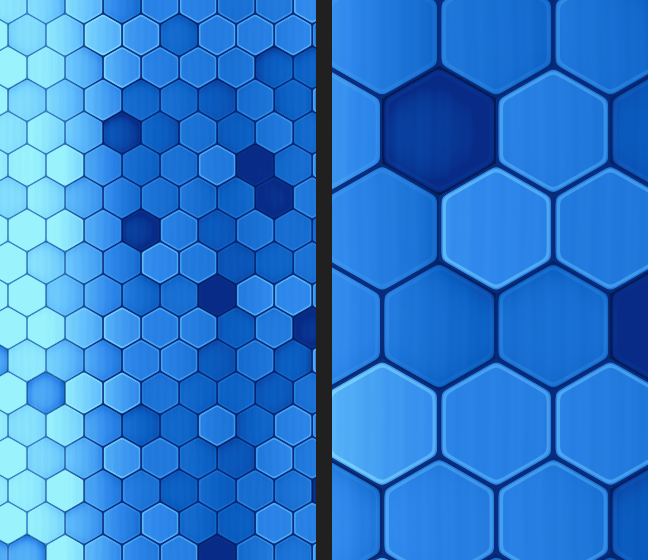
Left, the full canvas; right, a detail of the centre.
This pattern is drawn by a WebGL 1 fragment shader. Its source:

```glsl
precision highp float;
// Raised and sunken blue hexagonal tiles, fading from cyan at left to deep blue.

uniform vec2 u_resolution;

const float TILES_ACROSS = 8.31;
const vec2 GRID_ORIGIN = vec2(0.71, 0.115);
const vec2 LATTICE = vec2(1.0, 1.7320508);
const float LINE_HALF_WIDTH = 0.019;
const float RIM_INSET = 0.045;

float hash(vec2 id) {
  return fract(sin(dot(id, vec2(127.1, 311.7))) * 4375.85);
}

// Offset from the nearest centre of a pointy-top hexagon lattice.
vec2 hexLocal(vec2 p) {
  vec2 a = p - floor(p / LATTICE + 0.5) * LATTICE;
  vec2 b = p - (floor(p / LATTICE) + 0.5) * LATTICE;
  return dot(a, a) < dot(b, b) ? a : b;
}

// Tile height: mostly 0 to 1, with a few tiles pushed far down.
float tileHeight(vec2 center) {
  float h = hash(floor(center * 2.0 / LATTICE + 0.5));
  return h < 0.11 ? -0.55 : h;
}

// Overall brightness level across the canvas, x from 0 to 1.
float toneAcross(float x) {
  float band = (x - 0.72) / 0.13;
  return 0.38 + 0.62 * (1.0 - smoothstep(0.08, 0.5, x)) - 0.1 * exp(-band * band);
}

vec3 bluePalette(float level) {
  float t = clamp(level, 0.0, 1.0) * 4.0;
  vec3 c = mix(vec3(0.03, 0.17, 0.53), vec3(0.04, 0.37, 0.76), clamp(t, 0.0, 1.0));
  c = mix(c, vec3(0.18, 0.53, 0.92), clamp(t - 1.0, 0.0, 1.0));
  c = mix(c, vec3(0.39, 0.75, 0.99), clamp(t - 2.0, 0.0, 1.0));
  return mix(c, vec3(0.60, 0.95, 0.99), clamp(t - 3.0, 0.0, 1.0));
}

// Faint vertical brushing, shifted per tile.
float brushing(vec2 p, float seed) {
  float x = p.x + 0.01 * sin(p.y * 3.0 + seed * 6.0);
  return sin(x * 31.0 + seed * 9.0) + 0.6 * sin(x * 73.0 + seed * 17.0);
}

// Returns (distance to rounded edge, shadow cast by taller neighbours).
vec2 edgeAndShadow(vec2 local, vec2 center, float height) {
  float sum = 0.0;
  float shadow = 0.0;
  for (int i = 0; i < 6; i++) {
    float angle = float(i) * 1.0471976;
    vec2 dir = vec2(cos(angle), sin(angle));
    float d = 0.5 - dot(local, dir);
    sum += exp(-60.0 * d);
    float rise = max(tileHeight(center + dir * 1.0) - height, 0.0);
    shadow += rise * (0.75 + 0.3 * dir.y) * exp(-max(d, 0.0) / 0.1);
  }
  return vec2(-log(sum) / 60.0, shadow);
}

void main() {
  vec2 uv = gl_FragCoord.xy / u_resolution.x;
  vec2 p = uv * vec2(1.0, 1.012) * TILES_ACROSS - GRID_ORIGIN;
  float pixel = TILES_ACROSS / u_resolution.x;

  vec2 local = hexLocal(p);
  vec2 center = p - local;
  float height = tileHeight(center);
  vec2 edge = edgeAndShadow(local, center, height);

  // Face: canvas gradient, tile height, brushing and contact shadow.
  float tone = toneAcross(uv.x);
  float level = tone + 0.3 * (height - 0.5);
  level += 0.05 * local.x * sin(height * 40.0) + 0.008 * brushing(p, height);
  level -= 0.27 * min(edge.y, 1.6);
  vec3 color = bluePalette(level);

  // Bright bevel, strongest on raised tiles.
  float rim = 1.0 - smoothstep(0.008, 0.014 + pixel * 0.6, abs(edge.x - RIM_INSET));
  float rimStrength = 0.12 + 0.4 * smoothstep(0.3, 1.0, height);
  color = mix(color, bluePalette(level + 0.35), rim * rimStrength);

  // Dark joint, softer on the pale side.
  vec3 joint = mix(vec3(0.02, 0.14, 0.44), vec3(0.20, 0.48, 0.76), smoothstep(0.55, 1.0, tone));
  joint *= 1.0 - 0.3 * min(edge.y, 1.0);
  float line = 1.0 - smoothstep(LINE_HALF_WIDTH - pixel * 0.5, LINE_HALF_WIDTH + pixel * 0.5, edge.x);
  color = mix(color, joint, line * 0.9);

  gl_FragColor = vec4(color, 1.0);
}
```
